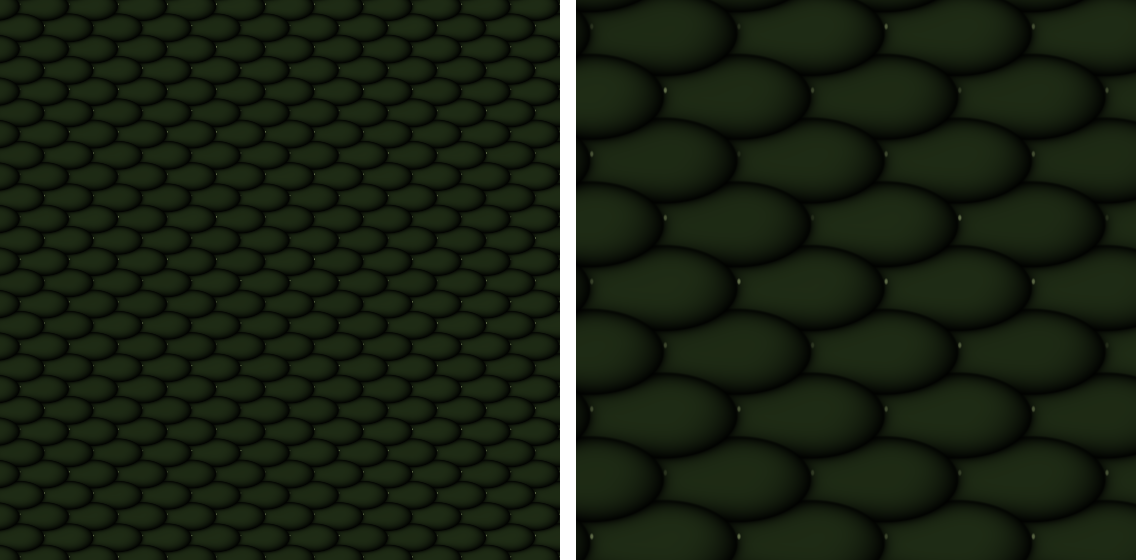
Left: the whole. Right: its middle third, enlarged.
A three.js fragment shader for this pattern:

```glsl
// Dark green reptile scales: elliptical tips pointing right on a staggered lattice.
// Each column of scales is painted over the one to its right, with a rounded
// rim that falls into black, a soft contact shadow and a tiny glint at the tip.

varying vec2 vUv;

const float PITCH = 0.08763;                 // distance between scales in a row
const vec2 RADIUS = vec2(0.5, 0.288675) * PITCH; // half width and half height
const vec2 ORIGIN = vec2(0.3852, 0.5712);    // centre of one scale
const float EDGE = 0.0011;                   // smoothing width
const vec3 SKIN = vec3(0.118, 0.168, 0.081);
const vec3 CREVICE = vec3(0.006, 0.011, 0.004);
const vec3 GLINT = vec3(0.42, 0.47, 0.32);
const vec2 SHADE_DIR = vec2(0.5, -0.866);    // side facing away from the light
const float RIM_LIT = 5.0;                   // falloff power, lit side
const float RIM_SHADED = 2.9;                // falloff power, shaded side
const float SHADOW_REACH = 0.0032;
const vec2 GLINT_POS = vec2(1.03, 0.15);     // in scale radii
const vec2 GLINT_SIZE = vec2(0.026, 0.075);

float hash(vec2 p) {
  return fract(sin(dot(p, vec2(127.1, 311.7))) * 43758.5453);
}

// Centre of the nearest scale in a column; odd columns are shifted by half a step.
vec2 scaleCentre(float column, float y) {
  float shift = 1.5 * mod(column, 2.0);
  return vec2(column, 3.0 * floor((y - shift) / 3.0 + 0.5) + shift);
}

// Paints one scale over the colour below it; p is in scale radii.
vec3 paintScale(vec3 below, vec2 p, float seed) {
  // Rounded on the right, straight on the covered left side.
  vec2 q = vec2(max(p.x, 0.0), p.y);
  float r = max(length(q), 0.001);
  vec2 dir = q / r;
  float dist = (r - 1.0) / length(dir / RADIUS);
  float shaded = smoothstep(-0.6, 0.8, dot(dir, SHADE_DIR));

  // Contact shadow
  float shadow = exp(-max(dist, 0.0) / SHADOW_REACH);
  below *= 1.0 - shadow * mix(0.3, 0.85, shaded);

  // Glint beside the tip
  float spot = length((p - GLINT_POS) / GLINT_SIZE);
  below = mix(below, GLINT, (1.0 - smoothstep(0.3, 1.3, spot)) * mix(0.2, 0.9, seed));

  // Domed body
  float light = 1.0 - pow(min(r, 1.0), mix(RIM_LIT, RIM_SHADED, shaded));
  vec3 body = mix(CREVICE, SKIN * mix(0.98, 1.02, seed), light);
  return mix(body, below, smoothstep(-EDGE, EDGE, dist));
}

void main() {
  vec2 p = (vUv - ORIGIN) / RADIUS;
  float firstColumn = floor(p.x);
  vec3 colour = SKIN;

  // Columns from right to left, so that the left ones lie on top
  for (int i = 0; i < 4; i++) {
    vec2 centre = scaleCentre(firstColumn + 2.0 - float(i), p.y);
    colour = paintScale(colour, p - centre, hash(centre));
  }
  gl_FragColor = vec4(colour, 1.0);
}
```
